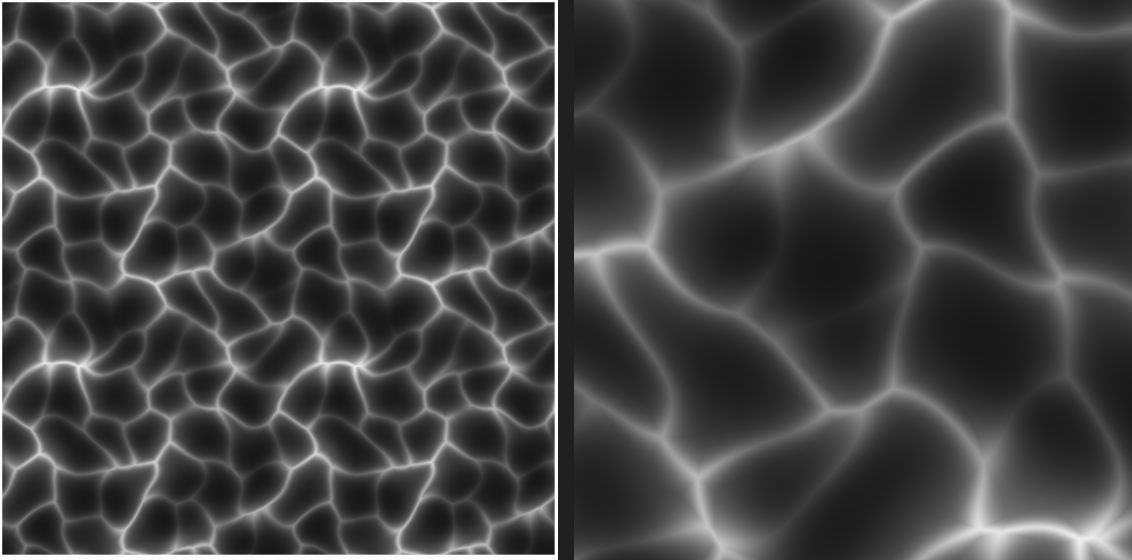
Left: the whole. Right: its middle third, enlarged.
This texture is drawn by a WebGL 1 fragment shader. Its source:

```glsl
precision highp float;
// Grey caustic web: thin glowing ridges around dark pools, tiled twice each way in a thin white frame.
uniform vec2 u_resolution;

#define REPEATS 2.0      // tiles across and down
#define CELLS 6.0        // pools along one side of a tile, even
#define JITTER 0.68      // scatter of the pool centres
#define DEPTH 0.14       // how far pools sink behind the plane
#define GLOW_GAIN 0.52   // broad light around the pools
#define RIDGE_GAIN 1.15  // thin bright line
#define RIDGE_SHARP 6.0  // higher gives thinner lines
#define BEND 0.19        // curvature of the ridges
#define POOL_GREY 0.09
#define FRAME_GREY 0.99
#define FRAME_LOW vec2(0.004, 0.0095)
#define FRAME_HIGH vec2(0.994, 0.996)

const float TAU = 6.28318;

// Four random values per cell: centre offset, depth, size
vec4 hash4(vec2 cell) {
  vec4 seed = vec4(dot(cell, vec2(127.1, 311.7)), dot(cell, vec2(269.5, 183.3)),
                   dot(cell, vec2(419.2, 371.9)), dot(cell, vec2(83.7, 237.1)));
  return fract(sin(seed + 2.4) * 43758.5);
}

// Layered sines bend the ridges and keep the tile period
vec2 bend(vec2 p) {
  vec2 a = p * TAU / CELLS;
  vec2 slow = sin(2.0 * a.yx + vec2(0.7, 2.9));
  vec2 quick = sin(5.0 * a.yx + a * vec2(1.0, -1.0) + vec2(4.1, 1.3));
  return p + BEND * (slow + 0.35 * quick);
}

// Weighted squared distances to the nearest and second nearest pool centre
vec2 nearestPools(vec2 p) {
  vec2 home = floor(p);
  vec2 nearest = vec2(9.0);
  for (int y = -2; y <= 2; y++) {
    for (int x = -2; x <= 2; x++) {
      vec2 cell = home + vec2(float(x), float(y));
      vec4 rnd = hash4(mod(cell, CELLS));
      float stagger = 0.5 * mod(cell.y, 2.0) - 0.25;
      vec2 centre = cell + 0.5 + vec2(stagger, 0.0) + JITTER * (rnd.xy - 0.5);
      vec2 d = centre - p;
      float squared = dot(d, d) * mix(0.75, 1.45, rnd.w) + DEPTH * rnd.z * rnd.z;
      nearest.y = min(nearest.y, max(nearest.x, squared));
      nearest.x = min(nearest.x, squared);
    }
  }
  return nearest;
}

void main() {
  vec2 uv = gl_FragCoord.xy / u_resolution;

  // Tiled pools with a broad glow and a thin ridge, both brighter far from centres
  vec2 p = (uv - FRAME_LOW) / (FRAME_HIGH - FRAME_LOW) * REPEATS * CELLS;
  vec2 pools = nearestPools(bend(p));
  float gap = pools.y - pools.x;
  float ridge = exp(-RIDGE_SHARP * (sqrt(gap * gap + 0.01) - 0.1));
  float glow = GLOW_GAIN * pow(pools.x, 1.1) + RIDGE_GAIN * pow(pools.x, 1.6) * ridge;

  // Highlights roll off softly
  float grey = POOL_GREY + 1.0 - exp(-glow);
  grey = min(grey, 0.95);

  // Thin frame with smoothed edges
  vec2 inset = min(uv - FRAME_LOW, FRAME_HIGH - uv) * u_resolution;
  vec2 cover = clamp(inset + 0.5, 0.0, 1.0);
  grey = mix(FRAME_GREY, grey, cover.x * cover.y);

  gl_FragColor = vec4(vec3(grey), 1.0);
}
```
